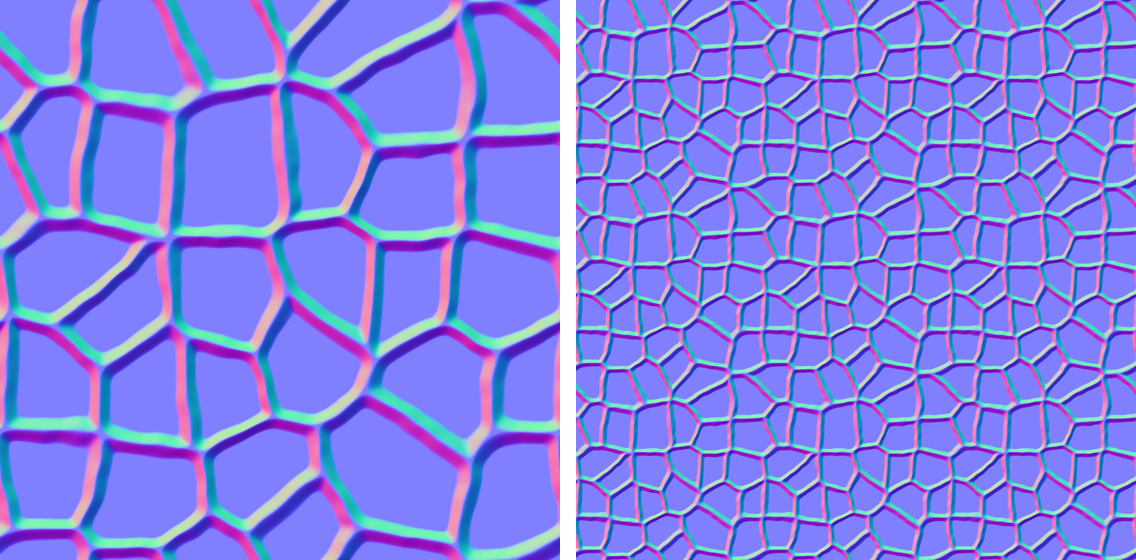
Left, the tile; right, the same tile 3 across and 3 down.
A WebGL 2 fragment shader for this texture map:

```glsl
#version 300 es
precision highp float;
// Tiling normal map of a flat surface split by wavy, rounded grooves into irregular cells.

uniform vec2 u_resolution;
out vec4 fragColor;

const ivec2 GRID = ivec2(6, 5);

// Integer hash of a lattice point that wraps at the given period
vec2 hash2(ivec2 cell, ivec2 period, uint seed) {
    uvec2 v = uvec2((cell % period + period) % period) + uvec2(seed, seed * 7u);
    v = v * 1664525u + 1013904223u;
    v.x += v.y * 1664525u;
    v.y += v.x * 1664525u;
    v ^= v >> 16u;
    v.x += v.y * 1664525u;
    v.y += v.x * 1664525u;
    v ^= v >> 16u;
    return vec2(v & 65535u) / 65535.0;
}

// Wrapping value noise, two channels centred on zero
vec2 noise2(vec2 p, int repeats, uint seed) {
    p *= float(repeats);
    ivec2 i = ivec2(floor(p));
    vec2 f = fract(p);
    f = f * f * (3.0 - 2.0 * f);
    ivec2 period = ivec2(repeats);
    vec2 low = mix(hash2(i, period, seed), hash2(i + ivec2(1, 0), period, seed), f.x);
    vec2 high = mix(hash2(i + ivec2(0, 1), period, seed), hash2(i + ivec2(1, 1), period, seed), f.x);
    return mix(low, high, f.y) - 0.5;
}

// Jittered cell centre in canvas units
vec2 site(ivec2 cell) {
    return (vec2(cell) + 0.1 + 0.8 * hash2(cell, GRID, 19u)) / vec2(GRID);
}

// Distance to the nearest cell border, blended so that corners are round
float borderDistance(vec2 p) {
    ivec2 base = ivec2(floor(p * vec2(GRID)));
    ivec2 home = base;
    vec2 toHome = vec2(9.0);
    for (int y = -1; y <= 1; y++) {
        for (int x = -1; x <= 1; x++) {
            ivec2 cell = base + ivec2(x, y);
            vec2 toSite = site(cell) - p;
            if (dot(toSite, toSite) < dot(toHome, toHome)) {
                toHome = toSite;
                home = cell;
            }
        }
    }
    float sum = 0.0;
    for (int y = -2; y <= 2; y++) {
        for (int x = -2; x <= 2; x++) {
            if (x == 0 && y == 0) continue;
            vec2 toSite = site(home + ivec2(x, y)) - p;
            float border = dot(0.5 * (toHome + toSite), normalize(toSite - toHome));
            sum += exp(-border / 0.005);
        }
    }
    return -0.005 * log(max(sum, 1e-30));
}

// Flat plateaus with a soft groove along the warped borders
float height(vec2 p) {
    float width = 0.021 + 0.006 * noise2(p, 9, 53u).x;
    vec2 warped = p + 0.03 * noise2(p, 7, 3u) + 0.006 * noise2(p, 28, 31u);
    return 0.035 * smoothstep(0.0, width, borderDistance(warped));
}

void main() {
    vec2 p = gl_FragCoord.xy / u_resolution;

    // Slope by central differences
    vec2 e = vec2(0.002, 0.0);
    vec2 slope = vec2(height(p + e.xy) - height(p - e.xy),
                      height(p + e.yx) - height(p - e.yx)) / (2.0 * e.x);

    // Encode the normal with green pointing down
    vec3 normal = normalize(vec3(-slope.x, slope.y, 1.0));
    fragColor = vec4(0.5 + 0.5 * normal, 1.0);
}
```
